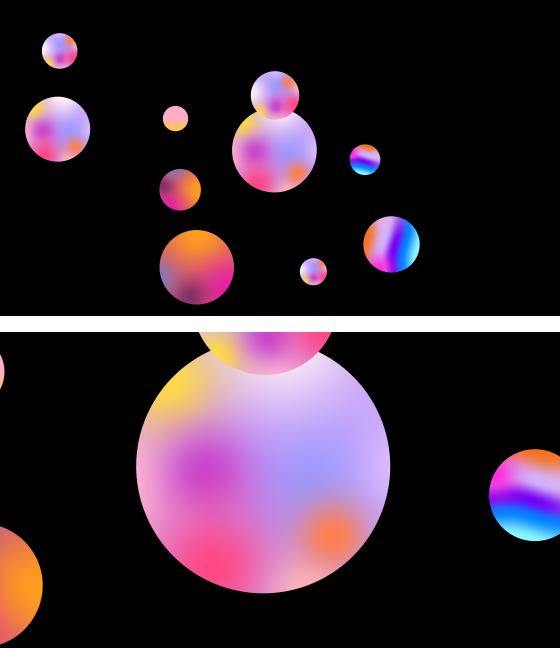
Top, the full canvas; bottom, a detail of the centre.
Give the GLSL for this background, as a WebGL 1 fragment shader.

```glsl
precision highp float;
// Scattered glossy gradient balls floating on black, tiling in both directions.

uniform vec2 u_resolution;

const int BALL_COUNT = 10;

// Lays a soft spot of colour over a base colour.
vec3 addSpot(vec3 base, vec3 tint, vec2 p, vec2 centre, float size) {
  vec2 d = (p - centre) / size;
  return mix(base, tint, exp(-dot(d, d)));
}

// Orange top, magenta right, plum bottom, slate left.
vec3 sunsetColour(vec2 p) {
  vec3 c = vec3(0.85, 0.36, 0.42);
  c = addSpot(c, vec3(1.0, 0.62, 0.11), p, vec2(0.05, 0.9), 0.85);
  c = addSpot(c, vec3(0.91, 0.12, 0.65), p, vec2(0.85, -0.6), 0.75);
  c = addSpot(c, vec3(0.52, 0.18, 0.4), p, vec2(-0.2, -0.8), 0.5);
  return addSpot(c, vec3(0.52, 0.46, 0.72), p, vec2(-1.05, -0.3), 0.5);
}

// Lavender with a pale rim and warm spots.
vec3 pearlColour(vec2 p) {
  vec3 c = vec3(0.78, 0.6, 0.97);
  c = addSpot(c, vec3(0.6, 0.59, 1.0), p, vec2(0.1, 0.45), 0.55);
  c = addSpot(c, vec3(0.88, 0.75, 1.0), p, vec2(0.0, 1.15), 0.4);
  c = addSpot(c, vec3(1.0, 0.95, 0.96), p, vec2(-1.05, 0.15), 0.6);
  c = addSpot(c, vec3(1.0, 0.74, 0.84), p, vec2(0.15, -1.05), 0.5);
  c = addSpot(c, vec3(1.0, 0.86, 0.27), p, vec2(-0.65, -0.75), 0.4);
  c = addSpot(c, vec3(0.78, 0.27, 0.8), p, vec2(0.05, -0.45), 0.36);
  c = addSpot(c, vec3(1.0, 0.28, 0.52), p, vec2(0.8, -0.4), 0.48);
  c = addSpot(c, vec3(1.0, 0.72, 0.72), p, vec2(1.0, 0.35), 0.3);
  return addSpot(c, vec3(1.0, 0.5, 0.3), p, vec2(0.55, 0.55), 0.27);
}

// Bent bands from orange through violet to cyan.
vec3 neonColour(vec2 p) {
  float u = p.x - 0.12 * sin(2.5 * p.y);
  vec3 c = vec3(0.96, 0.45, 0.12);
  c = mix(c, vec3(0.82, 0.7, 0.98), smoothstep(-0.95, -0.35, u));
  c = mix(c, vec3(0.45, 0.0, 0.95), smoothstep(-0.3, 0.12, u));
  c = mix(c, vec3(0.0, 0.5, 1.0), smoothstep(0.12, 0.5, u));
  c = mix(c, vec3(0.55, 0.97, 1.0), smoothstep(0.45, 1.0, u));
  c = addSpot(c, vec3(0.87, 0.7, 0.92), p, vec2(-0.15, 1.0), 0.5);
  return addSpot(c, vec3(1.0, 0.18, 0.86), p, vec2(-0.45, -0.85), 0.45);
}

// Pink fading to yellow at the bottom.
vec3 peachColour(vec2 p) {
  return mix(vec3(1.0, 0.78, 0.3), vec3(1.0, 0.68, 0.78), smoothstep(-1.0, 0.2, p.y));
}

// Even balls are pearl, odd ones alternate, the smallest is peach.
vec3 ballColour(float index, vec2 p) {
  if (index > float(BALL_COUNT) - 1.5) return peachColour(p);
  float kind = mod(index + 0.5, 4.0);
  if (kind > 3.0) return neonColour(p);
  if (kind > 1.0 && kind < 2.0) return sunsetColour(p);
  return pearlColour(p);
}

// Low-discrepancy scatter with jitter, as fractions of the canvas.
vec2 ballCentre(float index) {
  vec2 spread = fract(0.5 + index * vec2(0.7549, 0.5698));
  vec2 jitter = vec2(0.045, 0.03) * vec2(sin(index * index), cos(index * index));
  return vec2(0.13, 0.08) + vec2(0.72, 0.83) * spread + jitter;
}

// Radius in canvas heights, shrinking with the index.
float ballRadius(float index) {
  float size = 1.0 - index / float(BALL_COUNT - 1);
  return 0.04 + 0.094 * pow(max(size, 0.0), 1.6);
}

// Turns some of the balls by a quarter.
vec2 spin(vec2 p, float index) {
  return mod(3.0 * index + 0.5, 5.0) < 2.0 ? vec2(-p.y, p.x) : p;
}

// Shortest offset between two points on the wrapping canvas.
vec2 wrapOffset(vec2 a, vec2 b) {
  return fract(a - b + 0.5) - 0.5;
}

void main() {
  vec2 uv = gl_FragCoord.xy / u_resolution;
  vec2 canvas = vec2(u_resolution.x / u_resolution.y, 1.0);
  vec3 colour = vec3(0.0);

  // Later, smaller balls lie in front.
  for (int i = 0; i < BALL_COUNT; i++) {
    float index = float(i);
    float radius = ballRadius(index);
    vec2 offset = wrapOffset(uv, ballCentre(index)) * canvas;
    float cover = clamp(0.5 + (radius - length(offset)) * u_resolution.y, 0.0, 1.0);
    if (cover > 0.0) {
      colour = mix(colour, ballColour(index, spin(offset / radius, index)), cover);
    }
  }
  gl_FragColor = vec4(colour, 1.0);
}
```
